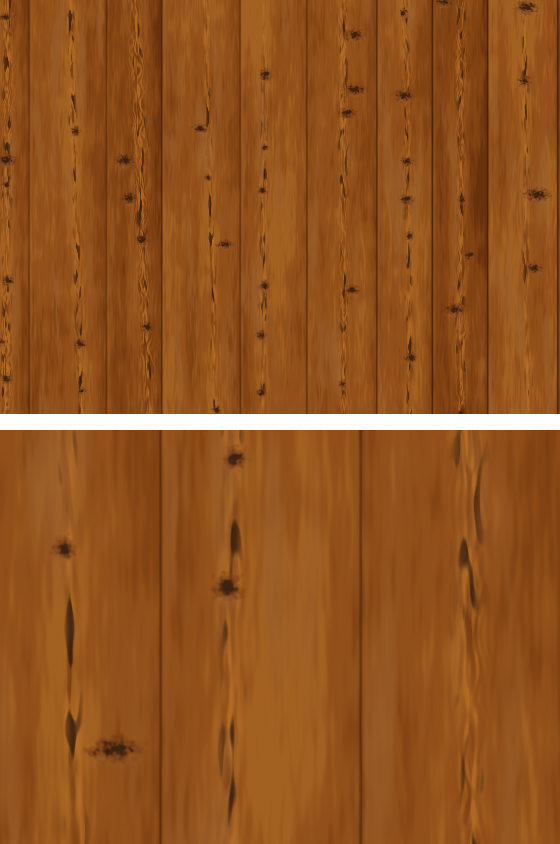
Top, the full canvas; bottom, a detail of the centre.
Give the GLSL for this texture, as a Shadertoy shader.

```glsl
// Stained pine wall: nine vertical boards with flamed heartwood, fine fibres and small knots.

const int BOARDS = 10; // the last one is only a sliver at the right border

// Board edges in canvas widths, and how dark the joint at each edge is
const float EDGE[11] = float[11](-0.05, 0.052, 0.190, 0.289, 0.429, 0.548, 0.673, 0.772, 0.871, 0.996, 1.1);
const float JOINT[11] = float[11](0.0, 0.45, 0.45, 0.65, 0.5, 0.5, 0.6, 0.8, 0.75, 0.8, 0.0);
// Heart position, lean and width, then the stain of each board
const float HEART[10] = float[10](0.012, 0.135, 0.253, 0.376, 0.470, 0.614, 0.728, 0.823, 0.939, 1.05);
const float LEAN[10] = float[10](0.006, -0.026, -0.032, -0.026, 0.0, 0.0, -0.008, 0.0, -0.008, 0.0);
const float WIDTH[10] = float[10](0.008, 0.006, 0.010, 0.005, 0.005, 0.007, 0.006, 0.008, 0.005, 0.004);
const float TONE[10] = float[10](0.52, 0.58, 0.36, 0.64, 0.65, 0.55, 0.60, 0.33, 0.70, 0.2);

const vec3 UMBER = vec3(0.41, 0.19, 0.05);
const vec3 RUSSET = vec3(0.51, 0.26, 0.07);
const vec3 HONEY = vec3(0.57, 0.31, 0.10);
const vec3 GOLD = vec3(0.64, 0.38, 0.13);
const vec3 AMBER = vec3(0.76, 0.46, 0.15);
const vec3 FADED = vec3(0.60, 0.37, 0.18);
const vec3 KNOT_CORE = vec3(0.20, 0.11, 0.055);
const vec3 KNOT_RIM = vec3(0.44, 0.22, 0.08);

vec2 hash2(vec2 p) {
    vec3 q = fract(p.xyx * vec3(0.1031, 0.1030, 0.0973));
    q += dot(q, q.yzx + 33.33);
    return fract((q.xx + q.yz) * q.zy);
}

float cornerSlope(vec2 cell, vec2 offset) {
    return dot(hash2(cell + 57.0) * 2.0 - 1.0, offset);
}

// Gradient noise, roughly -0.7 to 0.7
float gradientNoise(vec2 p) {
    vec2 i = floor(p), f = fract(p);
    vec2 u = f * f * f * (f * (f * 6.0 - 15.0) + 10.0);
    vec2 e = vec2(0.0, 1.0);
    float low = mix(cornerSlope(i, f), cornerSlope(i + e.yx, f - e.yx), u.x);
    float high = mix(cornerSlope(i + e.xy, f - e.xy), cornerSlope(i + e.yy, f - e.yy), u.x);
    return mix(low, high, u.y);
}

vec3 stain(float tone) {
    vec3 c = mix(UMBER, RUSSET, smoothstep(0.0, 0.33, tone));
    c = mix(c, HONEY, smoothstep(0.33, 0.6, tone));
    return mix(c, GOLD, smoothstep(0.6, 0.9, tone));
}

// Short fibres and long streaks
float fibreTone(vec2 q) {
    return 0.26 * gradientNoise(q * vec2(260.0, 30.0))
         + 0.24 * gradientNoise(q * vec2(110.0, 9.0));
}

// Broad bands and soft clouds
float cloudTone(vec2 q) {
    return 0.42 * gradientNoise(q * vec2(30.0, 2.0))
         + 0.38 * gradientNoise(q * vec2(11.0, 3.5))
         + 0.20 * gradientNoise(q * vec2(36.0, 22.0));
}

// Broken amber and resin streaks along the heart; d is the distance across it
vec3 addHeart(vec3 wood, float d, float y, float width, float seed) {
    vec2 q = vec2(d + seed * 0.37, y + seed * 2.3);
    float w = width * (1.0 + 0.9 * gradientNoise(vec2(seed * 5.3, y * 9.0)));
    float core = exp(-d * d / (w * w));
    float strength = smoothstep(-0.5, 0.3, gradientNoise(vec2(seed * 8.7, y * 14.0)));
    float phase = abs(d) * 170.0 + 2.6 * gradientNoise(q * vec2(70.0, 32.0));
    float flame = 0.3 * sin(6.2832 * phase) * smoothstep(0.004, 0.010, width);
    float streak = flame + gradientNoise(q * vec2(210.0, 26.0)) + 0.5 * gradientNoise(q * vec2(330.0, 60.0));
    float resin = gradientNoise(q * vec2(170.0, 34.0)) + 0.5 * gradientNoise(q * vec2(70.0, 11.0));
    wood = mix(wood, AMBER, 0.65 * core * smoothstep(-0.1, 0.35, streak));
    wood = mix(wood, UMBER, 0.7 * core * strength * smoothstep(-0.05, -0.35, streak));
    return mix(wood, KNOT_CORE, 0.85 * core * smoothstep(0.17, 0.36, resin));
}

// One knot: ragged dark core, brown halo and a pale lower rim
vec3 addKnot(vec3 wood, vec2 offset, vec2 radius, float seed) {
    float ragged = gradientNoise(offset * 190.0 + seed * 17.0) + 0.5 * gradientNoise(offset * 420.0 + seed);
    float r = length(offset / radius) + 1.1 * ragged;
    float below = length((offset + vec2(0.0, radius.y * 0.9)) / radius);
    wood = mix(wood, FADED, 0.4 * smoothstep(1.5, 0.6, below));
    wood = mix(wood, KNOT_RIM, 0.7 * smoothstep(1.8, 0.7, r));
    return mix(wood, KNOT_CORE, 0.85 * smoothstep(1.0, 0.3, r));
}

// Knots scattered at uneven heights on both sides of the heart
vec3 addKnots(vec3 wood, float d, float y, float seed) {
    const float SLOTS = 7.0;
    for (float k = 0.0; k < SLOTS; k++) {
        vec2 place = hash2(vec2(seed * 7.0 + 3.0, k * 5.0 + 11.0));
        vec2 shape = hash2(vec2(k * 9.0 + 41.0, seed * 13.0 + 5.0));
        if (shape.x < 0.3) continue;
        float side = (place.x - 0.5) * (shape.y > 0.45 ? 0.06 : 0.008);
        float size = mix(0.004, 0.0085, shape.x * shape.x);
        vec2 radius = size * vec2(1.0 + 1.2 * shape.y * shape.y, 1.0);
        wood = addKnot(wood, vec2(d - side, y - (k + place.y) * 0.76 / SLOTS), radius, seed + k);
    }
    return wood;
}

void mainImage(out vec4 fragColor, in vec2 fragCoord) {
    vec2 p = fragCoord / iResolution.x;
    float pixel = 1.0 / iResolution.x;

    // Find the board under this point
    int board = 0;
    for (int i = 1; i < BOARDS; i++) if (p.x >= EDGE[i]) board = i;
    float seed = float(board) + 1.0;
    float fromLeft = p.x - EDGE[board], fromRight = EDGE[board + 1] - p.x;

    // Distance across the gently wandering heart
    float wander = 0.004 * gradientNoise(vec2(seed * 4.1, p.y * 4.0));
    float d = p.x - HEART[board] - LEAN[board] * (p.y - 0.37) - wander;

    // Body of the board: lighter around the heart, darker at its right edge
    vec2 q = p + vec2(seed * 3.7, seed * 1.9);
    float tone = TONE[board] + fibreTone(q) + cloudTone(q);
    tone += 0.18 * exp(-d * d / 0.0004) - 0.22 * exp(-fromRight / 0.018);
    vec3 wood = stain(tone);
    wood = mix(wood, FADED, 0.55 * smoothstep(0.0, 0.35, gradientNoise(q * vec2(45.0, 5.0) + 9.0)) * smoothstep(0.3, 0.6, tone));
    wood = addHeart(wood, d, p.y, WIDTH[board], seed);
    wood = addKnots(wood, d, p.y, seed);

    // Thin dark joint with a faint lit bevel on its right
    float depth = fromLeft < fromRight ? JOINT[board] : JOINT[board + 1];
    float joint = smoothstep(0.0009 + pixel, 0.0002, min(fromLeft, fromRight));
    float bevel = smoothstep(0.0015 + pixel, 0.0, abs(fromLeft - 0.0035));
    wood = mix(wood, FADED, 0.3 * bevel);
    wood = mix(wood, UMBER * 0.6, depth * joint);

    fragColor = vec4(wood, 1.0);
}
```
